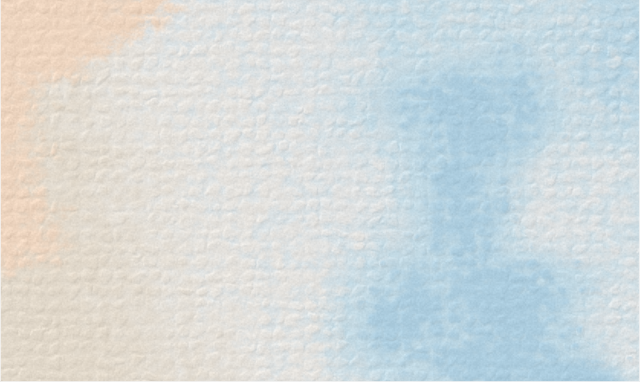
This texture is drawn by a WebGL 2 fragment shader. Its source:

```glsl
#version 300 es
precision highp float;
// Watercolour on rough woven paper: a peach wash at the left, a blue one at the right.
// Soft ellipses and edge curves place the pigment, noise at two scales frays its rims,
// and a broken grid of round bumps with fibre noise gives relief, lit from above left.

#define WEAVE vec2(24.0, 27.0)
#define RELIEF 0.040
#define FRAY 0.085
#define GRAIN 0.036
#define SETTLE 0.34
#define PEACH vec3(0.928, 0.832, 0.748)
#define CREAM vec3(0.880, 0.844, 0.788)
#define PAPER vec3(0.898, 0.888, 0.870)
#define COOL_PAPER vec3(0.874, 0.884, 0.886)
#define PALE_BLUE vec3(0.755, 0.848, 0.890)
#define DEEP_BLUE vec3(0.672, 0.800, 0.870)

uniform vec2 u_resolution;
out vec4 fragColor;

float hash(vec2 p) {
    vec3 q = fract(vec3(p.xyx) * 0.1031);
    q += dot(q, q.yzx + 33.33);
    return fract((q.x + q.y) * q.z);
}

float noise(vec2 p) {
    vec2 i = floor(p), f = fract(p);
    f = f * f * (3.0 - 2.0 * f);
    float low = mix(hash(i), hash(i + vec2(1, 0)), f.x);
    float high = mix(hash(i + vec2(0, 1)), hash(i + vec2(1, 1)), f.x);
    return mix(low, high, f.y);
}

float fbm(vec2 p) {
    float sum = 0.0, amp = 0.5;
    for (int i = 0; i < 4; i++) {
        sum += amp * noise(p);
        p = mat2(1.6, 1.2, -1.2, 1.6) * p + 17.0;
        amp *= 0.5;
    }
    return sum / 0.9375;
}

// Paper height: round bumps of uneven size in a wobbling grid, roughened by fibres
float paperHeight(vec2 p) {
    vec2 wobble = vec2(fbm(p * 32.0), fbm(p * 32.0 + 40.0)) - 0.5;
    vec2 q = p * WEAVE + wobble * vec2(1.1, 0.9);
    vec2 cell = floor(q);
    vec2 f = fract(q) - 0.5 - 0.14 * (vec2(hash(cell), hash(cell + 71.0)) - 0.5);
    float reach = length(f * vec2(1.0, 1.12));
    float bump = 1.0 - smoothstep(0.16, 0.50 + 0.12 * hash(cell + 29.0), reach);
    bump *= 0.35 + 0.65 * noise(p * WEAVE * 0.8 + 9.0);
    return 0.85 * bump + 0.80 * fbm(p * vec2(46.0, 62.0));
}

// Approximate distance to an ellipse
float blob(vec2 p, vec2 centre, vec2 radius) {
    return (length((p - centre) / radius) - 1.0) * min(radius.x, radius.y);
}

float softMin(float a, float b) {
    float h = max(0.07 - abs(a - b), 0.0) / 0.07;
    return min(a, b) - h * h * 0.0175;
}

// Deep blue pool: upper cloud tapering to a neck, then a broad foot
float bluePool(vec2 p) {
    float d = blob(p, vec2(1.21, 0.72), vec2(0.15, 0.09));
    d = softMin(d, blob(p, vec2(1.35, 0.75), vec2(0.06, 0.08)));
    d = softMin(d, blob(p, vec2(1.25, 0.62), vec2(0.11, 0.11)));
    d = softMin(d, blob(p, vec2(1.20, 0.50), vec2(0.075, 0.15)));
    d = softMin(d, blob(p, vec2(1.22, 0.37), vec2(0.06, 0.13)));
    d = softMin(d, blob(p, vec2(1.08, 0.18), vec2(0.11, 0.10)));
    d = softMin(d, blob(p, vec2(1.31, 0.20), vec2(0.19, 0.12)));
    return softMin(d, blob(p, vec2(1.32, 0.04), vec2(0.20, 0.10)));
}

void main() {
    vec2 p = gl_FragCoord.xy / u_resolution.y;
    float width = u_resolution.x / u_resolution.y;
    float height = paperHeight(p);
    float slope = height - paperHeight(p + vec2(-0.003, 0.004));
    float fray = fbm(p * 9.0) - 0.5;
    float mottle = fbm(p * vec2(36.0, 42.0) + 3.0) - 0.5;
    float settle = SETTLE * (0.72 - height) + 1.05 * mottle;
    vec2 w = p + FRAY * (vec2(fbm(p * 7.0), fbm(p * 7.0 + 31.0)) - 0.5);

    // Bare paper, warmer to the left and below
    float warmth = p.x + 0.35 * (p.y - 0.5) + 0.15 * fray;
    vec3 colour = mix(CREAM, PAPER, smoothstep(0.05, 0.60, warmth + 0.25 * settle));
    colour = mix(colour, COOL_PAPER, smoothstep(0.45, 0.98, warmth + 0.6 * settle));

    // Peach wash with a wide top and a shelf near the lower third
    float rim = 0.09 + 0.36 * smoothstep(0.74, 1.0, w.y) + 0.08 * (1.0 - smoothstep(0.31, 0.55, w.y));
    float peachEdge = max(w.x - rim, 0.30 - w.y) + 0.12 * settle;
    colour = mix(colour, PEACH, 1.0 - smoothstep(-0.065, 0.05, peachEdge));

    // Pale blue halo, upper wash and the dry patches at the right
    float pool = bluePool(w);
    float halo = 1.0 - smoothstep(-0.02, 0.18, pool);
    float upper = smoothstep(0.72, 1.02, w.x - 0.5 * (1.0 - w.y)) * smoothstep(0.48, 0.72, w.y);
    float side = 0.5 * smoothstep(1.20, 1.45, w.x);
    float dry = 1.0 - smoothstep(-0.08, 0.08, blob(w, vec2(1.54, 0.43), vec2(0.20, 0.13)));
    dry = max(dry, 1.0 - smoothstep(-0.06, 0.06, blob(w, vec2(1.64, 0.15), vec2(0.12, 0.13))));
    float wash = max(max(halo, 0.70 * upper), side) * (1.0 - 0.60 * dry);
    wash += settle * smoothstep(0.25, 0.90, warmth);
    colour = mix(colour, PALE_BLUE, clamp(wash, 0.0, 1.0));

    // Dense pigment, the upper right corner and the lower right rim
    float deep = 1.0 - smoothstep(-0.065, 0.055, pool + 0.16 * settle);
    float corner = 1.0 - smoothstep(-0.08, 0.08, blob(w, vec2(1.63, 0.86), vec2(0.11, 0.16)));
    float foot = 1.0 - smoothstep(-0.02, 0.03, blob(w, vec2(1.50, 0.0), vec2(0.11, 0.045)));
    colour = mix(colour, DEEP_BLUE, clamp(max(max(deep, foot), corner * (0.4 + 0.6 * settle)), 0.0, 1.0));

    // Relief, fibre grain and a thin pale margin
    colour += RELIEF * clamp(slope * 2.2, -1.2, 1.2) * (1.0 - 0.3 * deep);
    colour += GRAIN * (noise(p * 250.0) - 0.5) + 0.012 * mottle;
    float margin = min(min(p.x, width - p.x), p.y);
    colour = mix(vec3(0.96), colour, smoothstep(0.0, 0.004, margin));
    fragColor = vec4(clamp(colour, 0.0, 1.0), 1.0);
}
```
